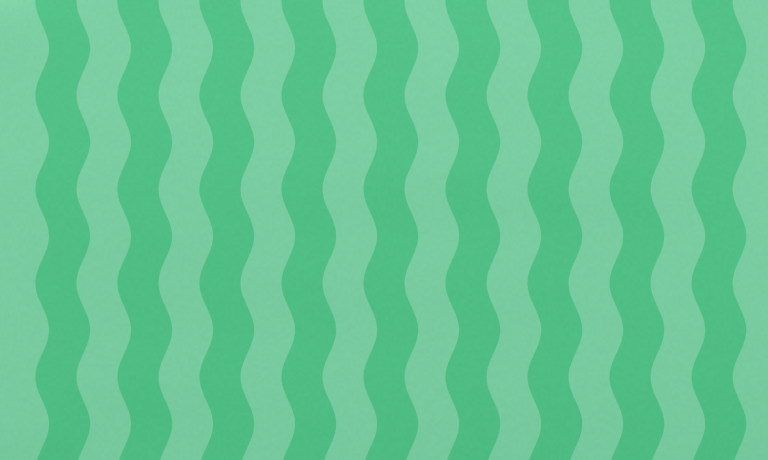
Write a Shadertoy shader that draws this pattern.

```glsl
// Nine upright wavy ribbons in mid green on a paler green ground.
// Each ribbon is a repeated band whose centre line follows a sine wave;
// a soft vertical shade, faint mottling and paper grain age the surface.

const float TAU = 6.2831853;

// Lengths are fractions of the canvas height.
const float RIBBON_COUNT = 9.0;
const float RIBBON_SPACING = 0.1783;
const float FIRST_CENTRE = 0.1364;
const float RIBBON_WIDTH = 0.0893;
const float WAVE_AMPLITUDE = 0.0148;
const float WAVE_LENGTH = 0.2043;
const float CREST_HEIGHT = 0.0783;

const vec3 GROUND_COLOUR = vec3(0.474, 0.797, 0.628);
const vec3 RIBBON_COLOUR = vec3(0.315, 0.749, 0.522);

const float SHADE_RANGE = 0.028;
const float MOTTLE_STRENGTH = 0.010;
const float GRAIN_STRENGTH = 0.012;
const float GRAIN_SCALE = 170.0;
const float CORNER_GLOW = 0.03;

float hash(vec2 p) {
    vec3 q = fract(vec3(p.xyx) * 0.1031);
    q += dot(q, q.yzx + 33.33);
    return fract((q.x + q.y) * q.z);
}

float valueNoise(vec2 p) {
    vec2 cell = floor(p);
    vec2 f = fract(p);
    f = f * f * (3.0 - 2.0 * f);
    float low = mix(hash(cell), hash(cell + vec2(1.0, 0.0)), f.x);
    float high = mix(hash(cell + vec2(0.0, 1.0)), hash(cell + vec2(1.0, 1.0)), f.x);
    return mix(low, high, f.y);
}

// Approximate signed distance to the nearest ribbon, negative inside.
float ribbonDistance(vec2 p) {
    float phase = TAU * (p.y - CREST_HEIGHT) / WAVE_LENGTH;
    float x = p.x - FIRST_CENTRE - WAVE_AMPLITUDE * cos(phase);
    float index = clamp(floor(x / RIBBON_SPACING + 0.5), 0.0, RIBBON_COUNT - 1.0);
    float slope = WAVE_AMPLITUDE * TAU / WAVE_LENGTH * sin(phase);
    float across = abs(x - index * RIBBON_SPACING) - 0.5 * RIBBON_WIDTH;
    return across / sqrt(1.0 + slope * slope);
}

// Brightness offset from shading, broad mottling and fine grain.
float surfaceTone(vec2 p) {
    float shade = SHADE_RANGE * (p.y - 0.5);
    float mottle = MOTTLE_STRENGTH * (valueNoise(p * vec2(3.0, 9.0)) - 0.5);
    float grain = GRAIN_STRENGTH * (valueNoise(p * GRAIN_SCALE) - 0.5);
    float glow = CORNER_GLOW * exp(-length((p - vec2(0.0, 1.0)) / vec2(0.08, 0.025)));
    return shade + mottle + grain + glow;
}

void mainImage(out vec4 fragColor, in vec2 fragCoord) {
    vec2 p = fragCoord / iResolution.y;
    float halfPixel = 0.75 / iResolution.y;
    float ribbon = 1.0 - smoothstep(-halfPixel, halfPixel, ribbonDistance(p));
    vec3 colour = mix(GROUND_COLOUR, RIBBON_COLOUR, ribbon);
    fragColor = vec4(colour + surfaceTone(p), 1.0);
}
```
